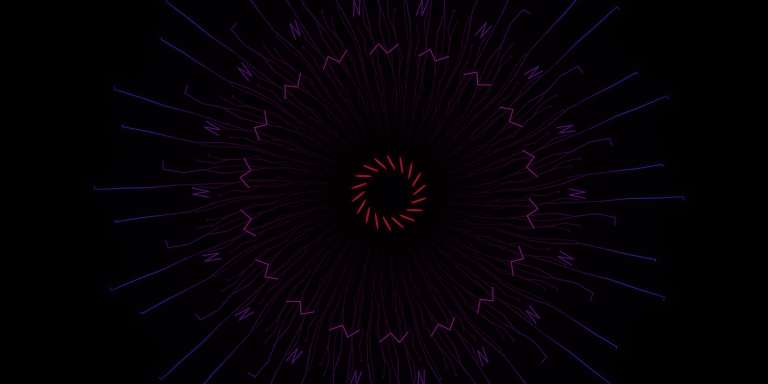
Write a Shadertoy shader that draws this background.

```glsl
// Dark eighteen-fold starburst of jagged electric filaments around a ring of red spikes.
#define CENTER vec2(0.013, -0.003)
#define FOLDS 18.0
#define STRANDS 10
#define JOINTS 9
#define INNER_RADIUS 0.12
#define LINE_WIDTH 0.0015
#define JITTER 0.009
#define SWIRL radians(-22.0)
#define HALO 0.13
#define BRIGHTNESS 0.9

const float SECTOR = 6.2831853 / FOLDS;

float hash(vec2 p) {
    vec3 q = fract(vec3(p.xyx) * 0.1031);
    q += dot(q, q.yzx + 33.33);
    return fract((q.x + q.y) * q.z);
}

// Distance to a polar segment (radius, angle), repeated in every sector.
// Returns the distance and the position along the segment.
vec2 polarSegment(vec2 polar, vec2 a, vec2 b) {
    float middle = 0.5 * (a.y + b.y);
    float angle = mod(polar.y - middle + 0.5 * SECTOR, SECTOR) - 0.5 * SECTOR;
    vec2 p = polar.x * vec2(cos(angle), sin(angle));
    vec2 start = a.x * vec2(cos(a.y - middle), sin(a.y - middle));
    vec2 end = b.x * vec2(cos(b.y - middle), sin(b.y - middle));
    vec2 along = end - start;
    float t = clamp(dot(p - start, along) / dot(along, along), 0.0, 1.0);
    return vec2(length(p - start - t * along), t);
}

float stroke(float d, float width) {
    return clamp((width - d) * iResolution.y + 0.5, 0.0, 1.0);
}

// Sharp line inside a soft halo.
float filament(vec2 polar, vec2 a, vec2 b) {
    float d = polarSegment(polar, a, b).x;
    return max(stroke(d, LINE_WIDTH), HALO * exp(-d * 130.0));
}

// Crimson at the core, through magenta and violet, to blue at the tips.
vec3 radialColor(float r) {
    vec3 color = mix(vec3(0.42, 0.05, 0.15), vec3(0.55, 0.12, 0.50), smoothstep(0.12, 0.38, r));
    color = mix(color, vec3(0.40, 0.12, 0.62), smoothstep(0.39, 0.54, r));
    return mix(color, vec3(0.18, 0.17, 0.66), smoothstep(0.54, 0.68, r));
}

// Joint of a strand, counted from its tip inwards.
vec2 strandJoint(int strand, int joint, vec2 tip) {
    float r = mix(tip.x, INNER_RADIUS, float(joint) / float(JOINTS));
    float bend = hash(vec2(float(strand) * 7.3 + 2.0, float(joint) * 3.7 + 5.0)) - 0.5;
    float freedom = JITTER * smoothstep(0.68, 0.48, r) * step(0.5, float(joint));
    float drift = radians(-5.0) * (tip.x - r);
    drift += SWIRL * (max(0.48 - r, 0.0) - max(0.48 - tip.x, 0.0));
    return vec2(r, tip.y + drift + 2.0 * bend * freedom / r);
}

// Long filaments, bright in the violet body and at the hooked blue tips.
float strands(vec2 polar) {
    // Tip radius, tip angle in degrees and hook length of the leading strands.
    vec3 leaders[4] = vec3[4](vec3(0.766, -0.7, 0.008), vec3(0.715, 6.0, 0.004),
                              vec3(0.592, -6.1, 0.020), vec3(0.368, 17.3, 0.004));
    float light = 0.0;
    for (int i = 0; i < STRANDS; i++) {
        float n = float(i);
        bool leading = i < 4;
        vec3 strand = leading ? leaders[i] : vec3(0.44 + 0.17 * hash(vec2(n, 11.0)), 7.6 * n, 0.004);
        vec2 tip = vec2(strand.x, radians(strand.y));
        float strength = leading ? 1.0 : 0.70;
        vec2 hook = tip + vec2(0.002, -strand.z / tip.x);
        light = max(light, strength * filament(polar, tip, hook));
        vec2 a = tip;
        for (int j = 1; j <= JOINTS; j++) {
            vec2 b = strandJoint(i, j, tip);
            float fade = mix(0.6, 1.0, hash(vec2(n + 3.0, float(j) + 20.0)));
            fade = mix(fade, 1.0, smoothstep(0.52, 0.64, a.x));
            light = max(light, strength * fade * filament(polar, a, b));
            a = b;
        }
    }
    float r = polar.x;
    float glow = 0.25 + 0.20 * smoothstep(0.28, 0.46, r) + 0.33 * smoothstep(0.56, 0.66, r);
    glow -= 0.22 * smoothstep(0.72, 0.77, r);
    return light * glow * smoothstep(0.08, 0.28, r);
}

// Short bright zigzag running across the rays.
float zigzag(vec2 polar, vec2 start, float turn, float depth) {
    float light = 0.0;
    vec2 a = start + vec2(depth, 0.0);
    for (int k = 1; k < 4; k++) {
        float side = mod(float(k), 2.0) < 0.5 ? 1.0 : -1.0;
        float uneven = hash(vec2(float(k) * 5.1, start.x * 90.0)) - 0.5;
        vec2 b = start + vec2(side * depth * (1.0 + uneven), turn * (float(k) + 0.5 * uneven));
        light = max(light, filament(polar, a, b));
        a = b;
    }
    return light;
}

// Thin tapered spikes leaning anticlockwise, with a faint halo.
vec3 spikeRing(vec2 polar) {
    vec2 s = polarSegment(polar, vec2(0.064, radians(-3.5)), vec2(0.097, radians(12.5)));
    float taper = 0.0006 + 0.0020 * sqrt(4.0 * s.y * (1.0 - s.y));
    return vec3(0.42, 0.08, 0.11) * stroke(s.x, taper) + vec3(0.15, 0.015, 0.04) * exp(-s.x * 200.0);
}

void mainImage(out vec4 fragColor, in vec2 fragCoord) {
    vec2 p = (fragCoord - 0.5 * iResolution.xy) / iResolution.y - CENTER;
    vec2 polar = vec2(length(p), atan(p.y, p.x));

    // Filaments and their elbows
    float light = strands(polar);
    light = max(light, 0.85 * zigzag(polar, vec2(0.378, radians(6.5)), radians(3.6), 0.010));
    light = max(light, 0.70 * zigzag(polar, vec2(0.492, radians(-1.5)), radians(0.9), 0.019));

    // Near-black violet haze
    float haze = exp(-pow((polar.x - 0.36) / 0.24, 2.0));
    vec3 color = vec3(0.004, 0.001, 0.005) + vec3(0.007, 0.001, 0.008) * haze;
    color += BRIGHTNESS * light * radialColor(polar.x) + spikeRing(polar);
    fragColor = vec4(color, 1.0);
}
```
